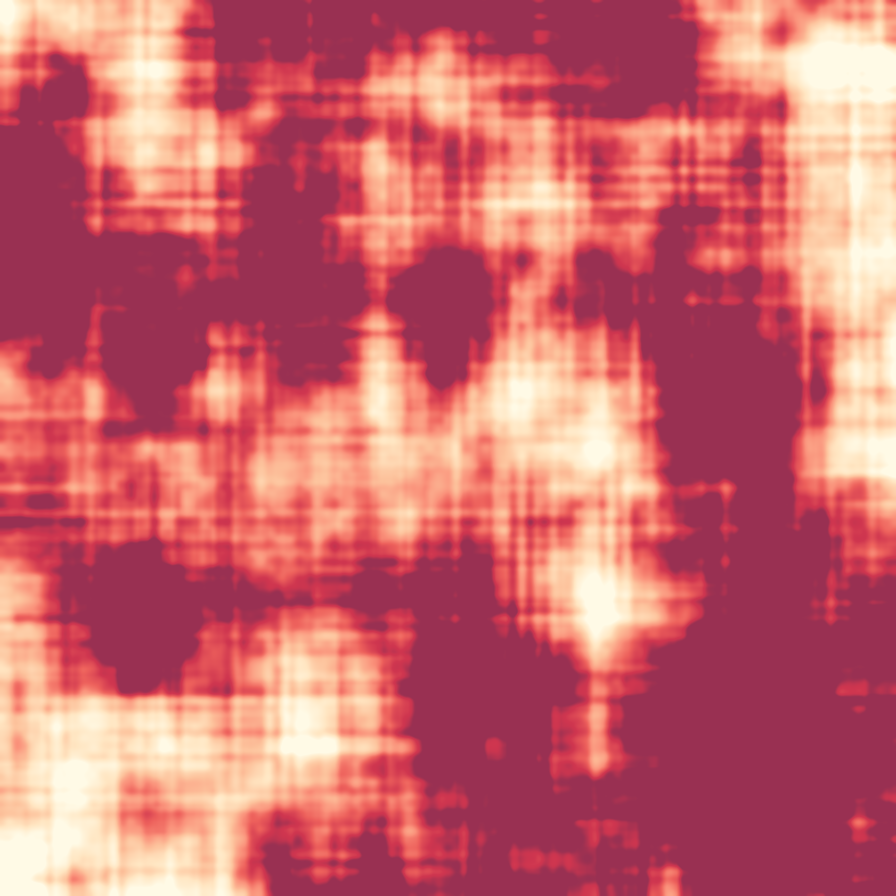
Reproduce this texture procedurally as a Shadertoy shader.

```glsl
// Clouded, woven-looking value noise in wine, coral and cream.

float hash(ivec2 cell, int seed) {
    uint h = uint(cell.x) * 1597334677u ^ uint(cell.y) * 3812015801u ^ uint(seed) * 2654435769u;
    h = (h ^ (h >> 15)) * 2246822519u;
    h = (h ^ (h >> 13)) * 3266489917u;
    h ^= h >> 16;
    return float(h & 65535u) / 65535.0 - 0.5;
}

// Evenly spread values on a 7 by 7 lattice: fifth powers modulo a prime.
float balanced(ivec2 cell) {
    int k = (cell.x + 7 * cell.y) % 53;
    int square = k * k % 53;
    return 0.5 - float(square * square % 53 * k % 53) / 52.0;
}

float corner(ivec2 cell, int seed) {
    return seed == 0 ? balanced(cell) : hash(cell, seed);
}

float valueNoise(vec2 p, int seed) {
    ivec2 cell = ivec2(floor(p));
    vec2 f = fract(p);
    f = f * f * (3.0 - 2.0 * f);
    float low = mix(corner(cell, seed), corner(cell + ivec2(1, 0), seed), f.x);
    float high = mix(corner(cell + ivec2(0, 1), seed), corner(cell + ivec2(1, 1), seed), f.x);
    return mix(low, high, f.y);
}

// Octaves share one lattice, which keeps the grain aligned to the axes.
float clouds(vec2 uv) {
    float sum = 0.0, amplitude = 4.0, frequency = 6.0;
    for (int octave = 0; octave < 5; octave++) {
        sum += amplitude * valueNoise(uv * frequency, octave);
        amplitude *= 0.5;
        frequency *= 2.0;
    }
    return sum;
}

// Long thin streaks running both ways.
float threads(vec2 uv) {
    float sum = 0.0;
    for (int i = 0; i < 2; i++) {
        float fine = i == 0 ? 110.0 : 48.0;
        sum += valueNoise(uv * vec2(5.0, fine), 10 + i);
        sum += valueNoise(uv * vec2(fine, 5.0), 20 + i);
    }
    return 0.65 * sum;
}

vec3 palette(float level) {
    vec3 color = vec3(0.60, 0.19, 0.32);
    color = mix(color, vec3(0.81, 0.21, 0.31), smoothstep(-0.55, -0.18, level));
    color = mix(color, vec3(0.93, 0.38, 0.36), clamp((level + 0.18) / 0.36, 0.0, 1.0));
    color = mix(color, vec3(0.98, 0.57, 0.48), clamp((level - 0.18) / 0.32, 0.0, 1.0));
    color = mix(color, vec3(0.99, 0.76, 0.61), clamp((level - 0.50) / 0.45, 0.0, 1.0));
    color = mix(color, vec3(1.00, 0.90, 0.76), clamp((level - 0.95) / 0.50, 0.0, 1.0));
    return mix(color, vec3(1.00, 0.98, 0.90), clamp((level - 1.45) / 0.55, 0.0, 1.0));
}

void mainImage(out vec4 fragColor, in vec2 fragCoord) {
    vec2 uv = fragCoord / iResolution.xy;
    float level = 0.96 * (clouds(uv) + threads(uv));
    fragColor = vec4(palette(level), 1.0);
}
```
